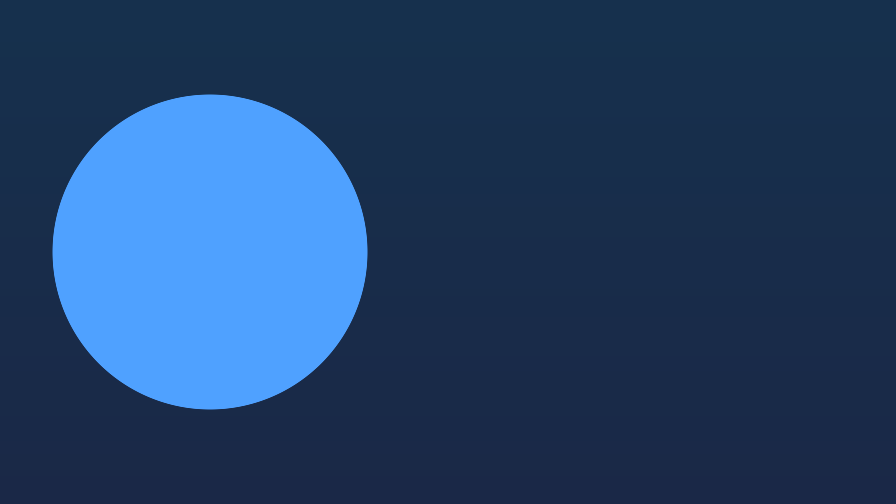
Write a Shadertoy shader that draws this background.

```glsl
// A flat blue disc left of centre on a dark navy vertical gradient.
#define DISC_CENTRE vec2(-0.4722, 0.0)
#define DISC_RADIUS 0.3125
#define DISC_COLOUR vec3(0.31, 0.63, 1.0)
#define SKY_BOTTOM vec3(0.102, 0.157, 0.278)
#define SKY_TOP vec3(0.086, 0.190, 0.302)

float discDistance(vec2 p, vec2 centre, float radius) {
    return length(p - centre) - radius;
}

void mainImage(out vec4 fragColor, in vec2 fragCoord) {
    // Centred coordinates, one unit per canvas height
    vec2 p = (fragCoord - 0.5 * iResolution.xy) / iResolution.y;
    float edgeWidth = 0.5 / iResolution.y;

    // Background gradient
    vec3 colour = mix(SKY_BOTTOM, SKY_TOP, fragCoord.y / iResolution.y);

    // Disc with a smoothed edge
    float distanceToDisc = discDistance(p, DISC_CENTRE, DISC_RADIUS);
    float coverage = 1.0 - smoothstep(-edgeWidth, edgeWidth, distanceToDisc);
    colour = mix(colour, DISC_COLOUR, coverage);

    fragColor = vec4(colour, 1.0);
}
```
